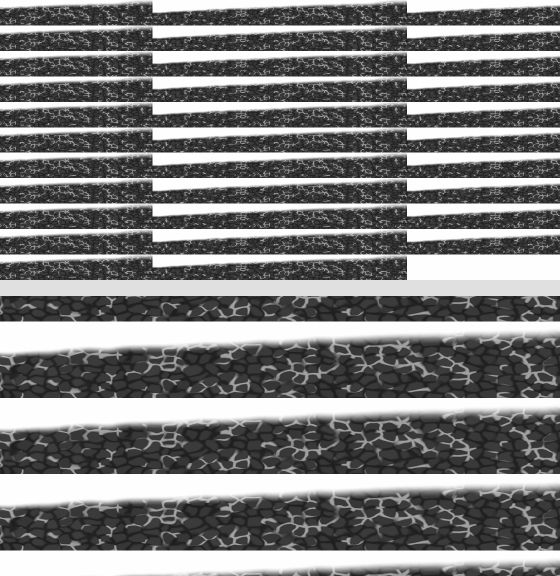
Top, the full canvas; bottom, a detail of the centre.
A Shadertoy shader for this pattern:

```glsl
// Stacked dark wedges of pebbled leather on white, repeated in 11 rows of long tiles.
// A curved, feathered upper edge masks a cellular grain with thin broken glints;
// every tile shares the same grain, and the last cell at lower right stays blank.

vec2 hash2(vec2 p) {
    vec2 q = vec2(dot(p, vec2(127.1, 311.7)), dot(p, vec2(269.5, 183.3)));
    return fract(sin(q) * 43758.545);
}

float valueNoise(vec2 p) {
    vec2 i = floor(p), f = fract(p);
    f = f * f * (3.0 - 2.0 * f);
    float low = mix(hash2(i).x, hash2(i + vec2(1, 0)).x, f.x);
    float high = mix(hash2(i + vec2(0, 1)).x, hash2(i + vec2(1, 1)).x, f.x);
    return mix(low, high, f.y);
}

// Cellular grain: x is the gap to the nearest border, y a random value per pebble
vec2 pebbles(vec2 p) {
    vec2 cell = floor(p);
    float nearest = 9.0, second = 9.0, id = 0.0;
    for (int j = -1; j <= 1; j++) {
        for (int i = -1; i <= 1; i++) {
            vec2 c = cell + vec2(i, j);
            vec2 rnd = hash2(c);
            float d = length(c + 0.1 + 0.8 * rnd - p);
            if (d < nearest) {
                second = nearest;
                nearest = d;
                id = rnd.y;
            } else {
                second = min(second, d);
            }
        }
    }
    return vec2(second - nearest, id);
}

// Leather shade; p is in tile heights
float leather(vec2 p) {
    vec2 q = p * vec2(5.2, 8.5);
    q += 0.35 * vec2(valueNoise(q * 1.7), valueNoise(q * 1.7 + 40.0));
    vec2 grain = pebbles(q);
    float base = mix(0.13, 0.225, smoothstep(0.05, 0.4, grain.x));
    base += 0.03 * (grain.y - 0.5);
    float broken = smoothstep(0.48, 0.72, valueNoise(q * 1.3 + 17.0));
    float glint = broken * (1.0 - smoothstep(0.08, 0.3, grain.x));
    return base + 0.5 * glint;
}

float shade(vec2 uv) {
    vec2 grid = vec2(uv.x / 0.4538 - 0.601, (1.0 - uv.y) * 11.0);
    vec2 id = floor(grid);
    vec2 t = fract(grid);               // left to right, top to bottom
    if (id.x > 0.5 && id.y > 9.5) return 0.995;

    // Upper edge rises to the right, with a small swell at the end
    float edge = 0.515 - 0.56 * t.x + 0.2 * t.x * t.x;
    edge -= 0.06 * smoothstep(0.84, 0.95, t.x);
    edge += 0.025 * (valueNoise(vec2(t.x * 40.0, 3.0)) - 0.5);
    float feather = 0.045 + 0.06 * t.x + 0.04 * smoothstep(0.84, 0.95, t.x);
    float cover = smoothstep(edge - feather, edge + feather, t.y);
    return mix(0.995, leather(t * vec2(10.0, 1.0)), cover);
}

void mainImage(out vec4 fragColor, in vec2 fragCoord) {
    // 2 x 2 samples per pixel smooth the grain and the tile seams
    float sum = 0.0;
    for (int j = 0; j < 2; j++) {
        for (int i = 0; i < 2; i++) {
            vec2 offset = 0.5 * vec2(i, j) - 0.25;
            sum += shade((fragCoord + offset) / iResolution.xy);
        }
    }
    fragColor = vec4(vec3(sum * 0.25), 1.0);
}
```
